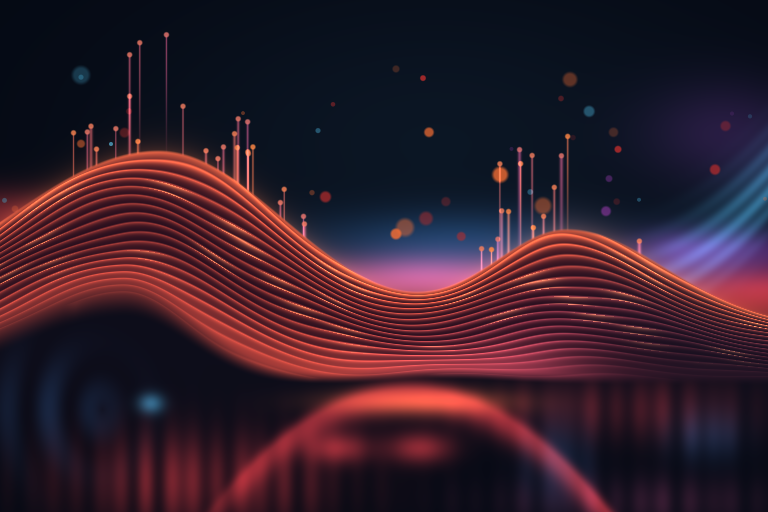
This background is drawn by a Shadertoy shader. Its source:

```glsl
// Two glowing hills of layered strands above a dark reflective floor.
// Bell curves bound the hills; repeated strata, layered sines and hashed
// loops add the strands, the thin stems with beads and the soft light dots.

const float ASPECT = 1.5;
const float LAYERS = 17.0;
const int STEMS = 40;
const int DOTS = 54;
const vec3 NIGHT = vec3(0.018, 0.035, 0.075);
const vec3 NAVY = vec3(0.045, 0.085, 0.14);
const vec3 PLUM = vec3(0.14, 0.05, 0.11);
const vec3 RED = vec3(0.72, 0.17, 0.17);
const vec3 ORANGE = vec3(0.97, 0.43, 0.20);
const vec3 AMBER = vec3(1.0, 0.70, 0.36);
const vec3 PINK = vec3(0.80, 0.30, 0.48);
const vec3 VIOLET = vec3(0.42, 0.18, 0.52);
const vec3 BLUE = vec3(0.14, 0.30, 0.48);
const vec3 CYAN = vec3(0.25, 0.60, 0.74);

float hash(float n) { return fract(sin(n * 12.9898) * 43758.55); }

// Bell curve with separate left and right widths
float bell(float x, float center, float left, float right) {
    float d = (x - center) / (x < center ? left : right);
    return exp(-d * d);
}

// Soft elliptical light
float glow(vec2 p, vec2 center, vec2 size) {
    vec2 d = (p - center) / size;
    return exp(-dot(d, d));
}

float ridgeTop(float x) {
    return 0.36 + 0.345 * bell(x, 0.31, 0.43, 0.35)
                + 0.19 * bell(x, 1.11, 0.21, 0.27);
}

float ridgeBottom(float x) {
    return 0.258 + 0.165 * bell(x, 0.24, 0.32, 0.19)
                 + 0.012 * bell(x, 0.86, 0.15, 0.2);
}

// Night sky with coloured haze near the horizon
vec3 sky(vec2 p) {
    vec3 c = mix(NIGHT, NAVY, glow(p, vec2(0.85, 0.72), vec2(0.6, 0.32)));
    c += BLUE * 0.65 * glow(p, vec2(0.9, 0.52), vec2(0.3, 0.065));
    c += PINK * 0.85 * glow(p, vec2(0.83, 0.455), vec2(0.22, 0.045));
    c += RED * 0.5 * glow(p, vec2(0.0, 0.58), vec2(0.13, 0.05));
    c += VIOLET * 0.3 * glow(p, vec2(1.42, 0.74), vec2(0.16, 0.1));
    // Silky bands sweeping up to the right edge
    float rise = p.y - 0.2 * pow(max(p.x - 1.15, 0.0) / 0.35, 2.0);
    float silk = smoothstep(1.14, 1.5, p.x) * (0.8 + 0.2 * sin(rise * 150.0 + p.x * 9.0));
    c += CYAN * 0.65 * silk * bell(rise, 0.43, 0.07, 0.09);
    c += VIOLET * 0.75 * bell(p.x, 1.34, 0.1, 0.3) * bell(p.y, 0.51, 0.06, 0.04);
    c += RED * 0.9 * bell(p.x, 1.5, 0.2, 0.2) * bell(p.y, 0.43, 0.06, 0.045);
    return c;
}

vec3 addDots(vec3 c, vec2 p) {
    for (int i = 0; i < DOTS; i++) {
        float k = float(i) + 1.0;
        vec2 center = vec2(ASPECT * hash(k), 0.53 + 0.34 * pow(hash(k + 71.0), 1.4));
        float radius = mix(0.004, 0.019, pow(hash(k + 143.0), 2.0));
        float pick = hash(k + 211.0);
        vec3 tint = pick < 0.3 ? ORANGE : pick < 0.65 ? RED : pick < 0.8 ? VIOLET : CYAN;
        float disc = 1.0 - smoothstep(radius * 0.65, radius * 1.2, length(p - center));
        c = mix(c, tint, disc * mix(0.15, 0.85, hash(k + 307.0)));
    }
    return c;
}

vec3 addStems(vec3 c, vec2 p) {
    for (int i = 0; i < STEMS; i++) {
        float k = float(i) + 401.0;
        bool tall = i % 8 < 5;
        float x = tall ? mix(0.14, 0.6, hash(k)) : mix(0.94, 1.25, hash(k));
        float reach = pow(hash(k + 53.0), 1.8) * (tall ? bell(x, 0.33, 0.2, 0.2) : 0.75);
        float tip = ridgeTop(x) + 0.02 + 0.23 * reach;
        float width = mix(0.0012, 0.0035, hash(k + 97.0));
        float stem = exp(-pow((p.x - x) / width, 2.0)) * (1.0 - smoothstep(tip - 0.003, tip, p.y));
        float bead = 1.0 - smoothstep(0.003, 0.007, length(p - vec2(x, tip)));
        vec3 tint = mix(PINK, ORANGE, hash(k + 131.0));
        c += tint * stem * 0.6 * smoothstep(tip - 0.28, tip, p.y);
        c = mix(c, mix(tint, AMBER, 0.35), bead * 0.85);
    }
    return c;
}

// Dark floor with blurred reflections
vec3 floorLight(vec2 p) {
    float streak = 0.65 + 0.2 * sin(p.x * 71.0 + sin(p.x * 23.0) * 2.0) + 0.15 * sin(p.x * 137.0);
    vec3 c = mix(NIGHT, vec3(0.05, 0.05, 0.10), smoothstep(0.0, 0.3, p.y));
    float arch = p.y - 0.235 + 1.6 * pow(p.x - 0.8, 2.0);
    c += RED * 0.7 * bell(arch, 0.0, 0.04, 0.02) * smoothstep(0.25, 0.65, p.x);
    c += ORANGE * 0.55 * glow(p, vec2(0.82, 0.215), vec2(0.17, 0.025));
    c += RED * 0.7 * streak * glow(p, vec2(0.39, 0.06), vec2(0.25, 0.09));
    c += RED * 0.4 * streak * glow(p, vec2(1.22, 0.2), vec2(0.25, 0.06));
    c += PINK * 0.25 * streak * glow(p, vec2(1.25, 0.02), vec2(0.3, 0.05));
    for (int i = 0; i < 2; i++)
        c += RED * 0.7 * glow(p, vec2(0.66 + 0.16 * float(i), 0.125), vec2(0.06, 0.03));
    c += BLUE * 0.5 * streak * glow(p, vec2(1.09, 0.1), vec2(0.06, 0.08));
    c += BLUE * 0.5 * streak * glow(p, vec2(1.38, 0.15), vec2(0.07, 0.05));
    c += CYAN * 0.6 * glow(p, vec2(0.295, 0.212), vec2(0.025, 0.02));
    float swirl = 0.5 + 0.5 * sin(length((p - vec2(0.2, 0.2)) * vec2(1.0, 0.7)) * 75.0);
    c += BLUE * 0.32 * swirl * glow(p, vec2(0.1, 0.2), vec2(0.13, 0.1));
    return c;
}

// Strands across the hills; t runs from the crest (0) to the foot (1)
vec3 strata(float x, float t) {
    float phase = t * LAYERS + 0.4 * sin(x * 8.0 + t * 5.0) + 0.25 * sin(x * 19.0 - t * 9.0);
    float s = fract(phase), id = floor(phase);
    float strand = exp(-4.0 * s) + smoothstep(0.78, 1.0, s);
    float blur = max(smoothstep(0.7, 1.0, t), 0.7 * smoothstep(0.12, 0.0, t));
    strand = mix(strand, 0.5, blur * 0.8);
    float rim = exp(-t * 8.0);
    float foot = smoothstep(0.55, 0.9, t) * (1.0 - smoothstep(0.95, 1.25, x));
    float valley = bell(x, 0.78, 0.25, 0.22);
    float light = 0.5 + 0.75 * rim + 0.35 * foot + 0.2 * valley;
    light *= 1.0 - 0.65 * smoothstep(1.05, 1.35, x) * smoothstep(0.25, 0.8, t);
    vec3 tint = mix(mix(RED, ORANGE, 0.55), PINK, 0.55 * smoothstep(0.55, 1.1, x) * smoothstep(0.1, 0.6, t));
    tint = mix(tint, ORANGE, rim);
    vec3 c = mix(PLUM, vec3(0.09, 0.06, 0.12), smoothstep(1.0, 1.4, x));
    c += tint * light * strand + tint * (0.3 * rim + 0.22 * foot);
    // Short bright runs on individual strands
    float run = pow(max(sin(x * 11.0 + hash(id + 9.0) * 40.0), 0.0), 12.0);
    return c + AMBER * 0.5 * run * strand * (1.0 - blur) * (1.0 - smoothstep(0.5, 0.9, t));
}

void mainImage(out vec4 fragColor, in vec2 fragCoord) {
    vec2 p = fragCoord / iResolution.xy * vec2(ASPECT, 1.0);
    float top = ridgeTop(p.x), bottom = ridgeBottom(p.x);
    float t = (top - p.y) / (top - bottom);
    vec3 c = addStems(addDots(sky(p), p), p);
    c += ORANGE * 0.22 * exp(-max(p.y - top, 0.0) * 45.0);
    vec3 hill = strata(p.x, clamp(t, 0.0, 1.0));
    c = mix(c, hill, smoothstep(-0.003, 0.004, top - p.y));
    float softness = mix(0.045, 0.012, smoothstep(0.2, 0.65, p.x));
    c = mix(c, floorLight(p), smoothstep(-softness, softness, bottom - p.y));
    fragColor = vec4(min(c, 1.0), 1.0);
}
```
